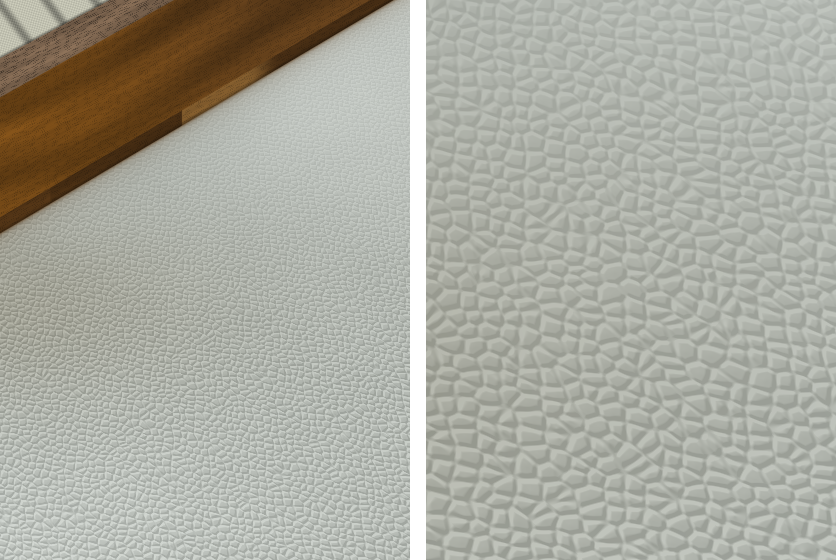
Left: the whole. Right: its middle third, enlarged.
Give the GLSL for this texture, as a WebGL 1 fragment shader.

```glsl
precision highp float;
// Pale pebbled leather below a slanted walnut tray edge, with linen in the corner.
uniform vec2 u_resolution;

// Slanted edges: height at the left side, slope
const vec2 FRONT_LOW = vec2(0.583, 0.593);
const vec2 FRONT_TOP = vec2(0.826, 0.560);
const vec2 RIM_BACK = vec2(0.896, 0.530);
const float EDGE_BLUR = 0.0013;

const vec3 LEATHER_COOL = vec3(0.695, 0.715, 0.690);
const vec3 LEATHER_WARM = vec3(0.630, 0.630, 0.580);
const vec3 LEATHER_LIGHT = vec3(0.765, 0.785, 0.765);
const vec3 WALNUT = vec3(0.440, 0.275, 0.085);
const vec3 WALNUT_SHADE = vec3(0.350, 0.225, 0.095);
const vec3 WALNUT_DARK = vec3(0.250, 0.160, 0.070);
const vec3 INLAY = vec3(0.490, 0.350, 0.175);
const vec3 RIM = vec3(0.520, 0.420, 0.330);
const vec3 LINEN = vec3(0.700, 0.700, 0.640);

const float PEBBLE_NEAR = 0.0155; // pebble size at the bottom
const float PEBBLE_SHRINK = 0.0075; // loss of size toward the top
const float RELIEF = 0.13;
const float STRIP = 0.029; // height of the dark strip on the front

vec2 hash2(vec2 c) {
  return fract(sin(vec2(dot(c, vec2(127.1, 311.7)), dot(c, vec2(269.5, 183.3)))) * 43758.55);
}

// Distances to the nearest and second nearest cell point
vec2 cellular(vec2 p) {
  vec2 cell = floor(p), f = p - cell;
  vec2 near = vec2(8.0);
  for (int j = -1; j <= 1; j++) {
    for (int i = -1; i <= 1; i++) {
      vec2 o = vec2(float(i), float(j));
      float d = length(o + 0.1 + 0.8 * hash2(cell + o) - f);
      near = d < near.x ? vec2(d, near.x) : vec2(near.x, min(near.y, d));
    }
  }
  return near;
}

// Irregular layered sines, roughly -1 to 1
float waves(vec2 p) {
  float sum = 0.0, amp = 0.5;
  for (int i = 0; i < 5; i++) {
    sum += amp * sin(p.x + 1.3 * sin(p.y * 0.7 + float(i))) * cos(p.y * 0.9 + sin(p.x * 0.6));
    p = mat2(1.5, 1.0, -1.0, 1.5) * p + 2.7;
    amp *= 0.62;
  }
  return sum;
}

float above(float d) { return smoothstep(-EDGE_BLUR, EDGE_BLUR, d); }

float pebbleHeight(vec2 p) {
  vec2 f = cellular(p);
  return smoothstep(0.0, 0.42, f.y - f.x) - 0.35 * f.x;
}

vec3 leather(vec2 p, float edge) {
  // Broad light
  vec2 s = (p - vec2(-0.02, 0.46)) / vec2(0.40, 0.17);
  float warm = exp(-dot(s, s));
  float glow = smoothstep(0.22, 0.60, p.x) * smoothstep(0.48, 0.82, p.y);
  float low = (1.0 - smoothstep(0.0, 0.42, p.y)) * (1.0 - 0.6 * smoothstep(0.1, 0.75, p.x));
  vec3 col = mix(LEATHER_COOL, LEATHER_LIGHT, clamp(0.85 * glow + 0.7 * low, 0.0, 1.0));
  col = mix(col, LEATHER_WARM, warm);
  col += 0.008 * waves(p * vec2(14.0, 18.0));

  // Pebbles shrink with distance and lean a little
  float size = PEBBLE_NEAR - PEBBLE_SHRINK * p.y;
  vec2 q = vec2((p.x - 0.36) / size, -log(size) / PEBBLE_SHRINK * 1.3);
  q.y += 0.22 * q.x;
  q += 0.35 * vec2(waves(q * 0.35), waves(q * 0.35 + 9.0));
  float slope = pebbleHeight(q) - pebbleHeight(q + vec2(-0.15, 0.24));
  float crisp = mix(1.0, 0.32, smoothstep(0.25, 0.85, p.y));
  col += RELIEF * crisp * clamp(slope, -0.6, 0.6);

  // Contact shadow under the wood
  float shade = 0.25 * exp(edge / 0.022) + 0.5 * exp(edge / 0.003);
  return mix(col, WALNUT_SHADE, clamp(shade, 0.0, 0.6));
}

// Long fibres and short dark pores
float woodGrain(vec2 g) {
  float fibres = waves(vec2(g.x * 7.0, g.y * 75.0)) + 0.6 * waves(vec2(g.x * 22.0, g.y * 330.0));
  float pores = 1.0 - smoothstep(0.10, 0.38, cellular(g * vec2(55.0, 420.0)).x);
  return 0.10 * fibres - 0.16 * pores;
}

vec3 frontFace(vec2 p, float edge) {
  vec2 g = vec2(p.x, edge + 0.05 * p.x);
  vec3 col = mix(WALNUT, WALNUT_SHADE, smoothstep(0.15, 0.55, p.x + 0.5 * edge));
  col *= 1.0 + 0.13 * sin(g.y * 48.0 + 1.5 * sin(g.x * 8.0));
  // Joined strip along the foot, with a pale inlay
  float inlay = above(p.x - 0.325) * (1.0 - smoothstep(0.44, 0.50, p.x));
  float strip = 1.0 - above(edge - STRIP + 0.006 * p.x);
  vec3 foot = mix(WALNUT_DARK * (1.0 + 0.2 * above(0.09 - p.x)), INLAY, inlay);
  col = mix(col, foot, strip * 0.9);
  col *= 1.0 + woodGrain(g);
  return col * mix(0.72, 1.0, smoothstep(0.0, 0.008, edge));
}

vec3 rimFace(vec2 p, float edge) {
  float grain = woodGrain(vec2(p.x, edge + 0.03 * p.x) * vec2(1.0, 0.8));
  return RIM * (1.0 + 1.9 * grain) * mix(0.84, 1.0, smoothstep(0.0, 0.03, edge));
}

vec3 linen(vec2 p, float edge) {
  float fold = abs(sin(dot(p, vec2(36.0, 28.0)) + 0.5));
  vec2 thread = mat2(0.88, -0.48, 0.48, 0.88) * p * 1050.0;
  float weave = sin(thread.x + waves(p * 90.0)) * sin(thread.y);
  vec3 col = LINEN * (mix(0.70, 1.08, smoothstep(0.0, 0.6, fold)) + 0.09 * weave);
  return col * mix(0.62, 1.0, smoothstep(0.0, 0.007, edge));
}

void main() {
  vec2 p = gl_FragCoord.xy / u_resolution.y;
  float low = p.y - FRONT_LOW.x - FRONT_LOW.y * p.x;
  float top = p.y - FRONT_TOP.x - FRONT_TOP.y * p.x;
  float back = p.y - RIM_BACK.x - RIM_BACK.y * p.x;
  vec3 col = mix(leather(p, min(low, 0.0)), frontFace(p, low), above(low));
  col = mix(col, rimFace(p, top), above(top));
  col = mix(col, linen(p, back), above(back));
  gl_FragColor = vec4(clamp(col, 0.0, 1.0), 1.0);
}
```
